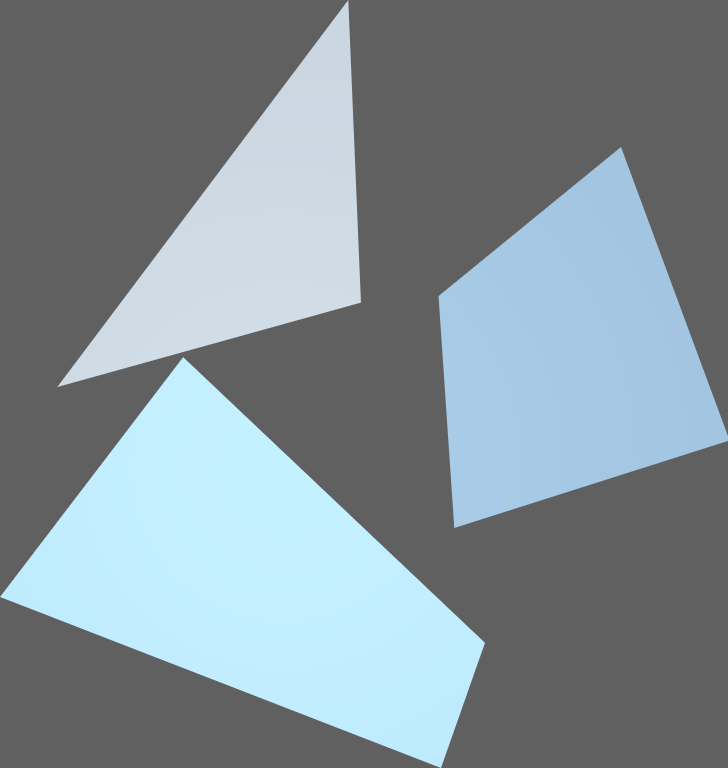
Write a WebGL 2 fragment shader that draws this background.

```glsl
#version 300 es
precision highp float;
// Three pale convex shards, a triangle and two quads, on flat grey.
// Each is an intersection of half planes, tinted by one soft shared glow.
// Lengths are measured in canvas heights from the lower left.

uniform vec2 u_resolution;
out vec4 fragColor;

const vec3 GREY = vec3(0.376);
const vec2 GLOW_CENTER = vec2(0.37, 0.39);
const float GLOW_RADIUS = 0.42;

// Signed distance to the line a-b, positive on its left.
float edge(vec2 p, vec2 a, vec2 b) {
    vec2 along = normalize(b - a);
    return dot(p - a, vec2(-along.y, along.x));
}

// Convex shapes with corners listed clockwise; negative inside.
float triangle(vec2 p, vec2 a, vec2 b, vec2 c) {
    return max(edge(p, a, b), max(edge(p, b, c), edge(p, c, a)));
}

float quad(vec2 p, vec2 a, vec2 b, vec2 c, vec2 d) {
    return max(max(edge(p, a, b), edge(p, b, c)),
               max(edge(p, c, d), edge(p, d, a)));
}

// Smooth brightness around a center, 1 at the middle.
float glow(vec2 p, vec2 center, float radius) {
    vec2 offset = (p - center) / radius;
    return exp(-dot(offset, offset));
}

// Lays a shard over the base with an edge one pixel wide.
vec3 layer(vec3 base, vec3 tint, float dist, float pixel) {
    return mix(base, tint, clamp(0.5 - dist / pixel, 0.0, 1.0));
}

void main() {
    float pixel = 1.0 / u_resolution.y;
    vec2 p = gl_FragCoord.xy * pixel;
    float light = glow(p, GLOW_CENTER, GLOW_RADIUS);

    // Shard outlines
    float silverShape = triangle(p, vec2(0.4535, 1.0), vec2(0.470, 0.606),
                                 vec2(0.0745, 0.496));
    float blueShape = quad(p, vec2(0.8086, 0.8086), vec2(0.950, 0.4265),
                           vec2(0.5915, 0.3125), vec2(0.571, 0.6145));
    float iceShape = quad(p, vec2(0.2385, 0.535), vec2(0.6315, 0.163),
                          vec2(0.5742, 0.0), vec2(0.0, 0.2227));

    // Shard colours, from shade to light
    vec3 silver = mix(vec3(0.785, 0.832, 0.875), vec3(0.825, 0.875, 0.91), light);
    vec3 blue = mix(vec3(0.63, 0.765, 0.875), vec3(0.67, 0.81, 0.915), light);
    vec3 ice = mix(vec3(0.735, 0.905, 1.0), vec3(0.77, 0.945, 1.0), light);

    vec3 color = layer(GREY, silver, silverShape, pixel);
    color = layer(color, blue, blueShape, pixel);
    color = layer(color, ice, iceShape, pixel);
    fragColor = vec4(color, 1.0);
}
```
